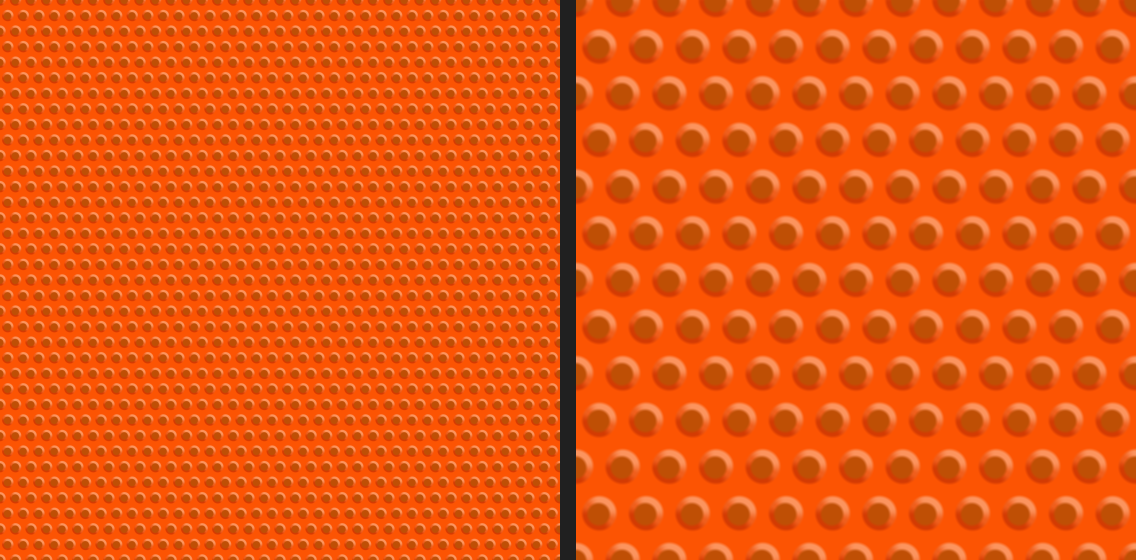
Left, the full canvas; right, a detail of the centre.
Write a Shadertoy shader that draws this pattern.

```glsl
// Orange sheet of small embossed studs on a staggered 36 by 36 grid.
// Each stud is a flat brown disc inside a bevelled rim, lit from the upper right.
// Odd rows shift by half a cell; the even row count keeps the tiling seamless.

const float CELLS = 36.0;
const float RIM_RADIUS = 0.365;
const float DISC_RADIUS = 0.24;
const vec2 DISC_OFFSET = vec2(-0.015, -0.02);
const vec2 LIGHT_DIR = vec2(0.53, 0.85);

const vec3 SHEET = vec3(0.99, 0.33, 0.01);
const vec3 DISC = vec3(0.75, 0.31, 0.02);
const vec3 RIM_DARK = vec3(0.83, 0.23, 0.01);
const vec3 RIM_MID = vec3(0.94, 0.37, 0.11);
const vec3 RIM_LIGHT = vec3(0.99, 0.58, 0.37);

// Position relative to the nearest stud centre, in cells
vec2 staggeredCell(vec2 p) {
    float row = floor(p.y + 0.5);
    p.x += 0.5 * mod(row, 2.0);
    return fract(p + 0.5) - 0.5;
}

// Antialiased coverage of a disc
float discMask(vec2 p, float radius, float soft) {
    return 1.0 - smoothstep(-soft, soft, length(p) - radius);
}

// Rim colour from the direction its slope faces
vec3 bevelColor(vec2 p, vec2 lightDir) {
    float facing = dot(p / max(length(p), 1e-4), lightDir);
    vec3 shade = mix(RIM_MID, RIM_DARK, smoothstep(0.0, 0.7, -facing));
    return mix(shade, RIM_LIGHT, smoothstep(0.05, 0.85, facing));
}

vec3 studColor(vec2 p, float soft) {
    vec3 color = mix(SHEET, bevelColor(p, LIGHT_DIR), discMask(p, RIM_RADIUS, soft));
    return mix(color, DISC, discMask(p - DISC_OFFSET, DISC_RADIUS, soft));
}

void mainImage(out vec4 fragColor, in vec2 fragCoord) {
    vec2 uv = fragCoord / iResolution.xy;
    float pixel = CELLS / min(iResolution.x, iResolution.y);

    // Edge softness: a slightly rounded bevel, never sharper than a pixel
    float soft = max(0.045, 0.75 * pixel);
    fragColor = vec4(studColor(staggeredCell(uv * CELLS), soft), 1.0);
}
```
